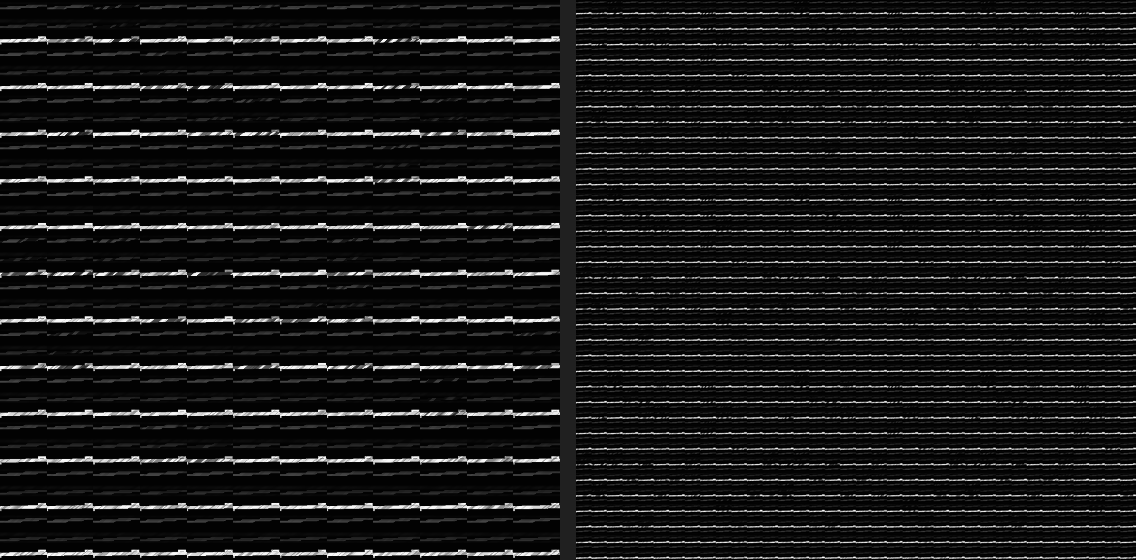
Left, the tile; right, the same tile 3 across and 3 down.
A Shadertoy shader for this pattern:

```glsl
// Grid of dark cells crossed by stepped white and grey scanlines with slanted wear
#define CELLS 12.0
#define BACKGROUND 0.008
#define WHITE_LEVEL 0.97
#define UPPER_GREY 0.27
#define LOWER_GREY 0.18
#define HAZE_LEVEL 0.045
#define WHITE_HALF 0.033
#define GREY_HALF 0.021
#define GREY_RISE 0.029
#define GRAIN 0.30
#define WORN_SHARE 0.24
#define SOFTNESS 0.012

float hash(vec2 p) {
    return fract(sin(dot(p, vec2(127.1, 311.7))) * 43758.5453);
}

// Smooth noise along one axis, with an independent row per seed
float noise(float x, float seed) {
    float i = floor(x), f = fract(x);
    return mix(hash(vec2(i, seed)), hash(vec2(i + 1.0, seed)), f * f * (3.0 - 2.0 * f));
}

// Coverage of the interval around a centre
float span(float x, float centre, float halfSize, float aa) {
    return 1.0 - smoothstep(-aa, aa, abs(x - centre) - halfSize);
}

float box(vec2 p, vec2 centre, vec2 halfSize, float aa) {
    return span(p.x, centre.x, halfSize.x, aa) * span(p.y, centre.y, halfSize.y, aa);
}

// Three overlapping strips that climb to the right, with ragged slanted ends
float steppedLine(vec2 p, float y, float halfHeight, float rise, float seed, float aa) {
    float cover = 0.0;
    for (int i = 0; i < 3; i++) {
        float k = float(i);
        float centre = y - rise * (k - 1.0);
        float shift = 0.08 * (hash(vec2(seed, k)) - 0.5);
        float x = p.x + (p.y - centre) * 1.5 + shift;
        float strip = span(p.y, centre, halfHeight, aa) * span(x, 0.12 + 0.37 * k, 0.33, aa);
        cover = max(cover, strip * (1.0 - 0.12 * k));
    }
    return cover;
}

// Slanted gaps: strong in worn cells, faint elsewhere
float wearMask(vec2 p, float seed, float worn) {
    float gaps = smoothstep(0.38, 0.62, noise(p.x * 13.0 + p.y * 15.0, seed));
    return 1.0 - gaps * mix(0.12, 0.82, worn);
}

void mainImage(out vec4 fragColor, in vec2 fragCoord) {
    vec2 grid = fragCoord / iResolution.xy * CELLS;
    vec2 id = mod(floor(grid), CELLS);
    vec2 p = vec2(fract(grid.x), 1.0 - fract(grid.y)); // y runs downward in a cell
    float aa = max(SOFTNESS, 0.6 * CELLS / iResolution.y);

    // Wear of the whole cell and of its white line
    float seed = id.x + id.y * CELLS + 3.0;
    float cellWear = smoothstep(1.0 - WORN_SHARE, 1.0, hash(id + 5.3));
    float lineWear = max(cellWear, smoothstep(1.0 - WORN_SHARE, 1.0, hash(id + 41.7)));
    float greyMask = wearMask(p, seed, cellWear);

    // Faint bands behind the lines
    float haze = span(p.y, 0.45, 0.035, 0.03) + 0.7 * span(p.y, 0.61, 0.02, 0.02)
               + 0.5 * span(p.y, 0.07, 0.02, 0.02);
    haze *= 0.4 + 0.6 * noise(p.x * 10.0 + p.y * 14.0, seed + 200.0);
    float level = BACKGROUND + HAZE_LEVEL * haze;

    // Two grey lines
    float upper = steppedLine(p, 0.15, GREY_HALF, GREY_RISE, seed, aa);
    float lower = steppedLine(p, 0.55, GREY_HALF, GREY_RISE, seed + 400.0, aa);
    level = max(level, UPPER_GREY * upper * greyMask);
    level = max(level, LOWER_GREY * lower * greyMask);

    // White line with a raised tab at its right end and a small drip at its left
    float line = steppedLine(p, 0.868, WHITE_HALF, 0.009, seed + 800.0, aa);
    line = min(line * 1.25, 1.0) * wearMask(p, seed + 600.0, lineWear);
    float tab = box(p, vec2(0.9, 0.808), vec2(0.085, 0.03), aa);
    tab *= 1.0 - 0.45 * box(p, vec2(0.9, 0.83), vec2(0.045, 0.012), aa);
    float drip = box(p, vec2(0.015, 0.925), vec2(0.018, 0.028), aa);
    float fleck = smoothstep(0.5, 0.85, noise(p.x * 24.0 + p.y * 30.0, seed + 1000.0));
    float white = max(line, max(tab * (1.0 - 0.4 * lineWear), 0.85 * drip));
    level = max(level, WHITE_LEVEL * white * (1.0 - GRAIN * fleck));

    fragColor = vec4(vec3(level), 1.0);
}
```
